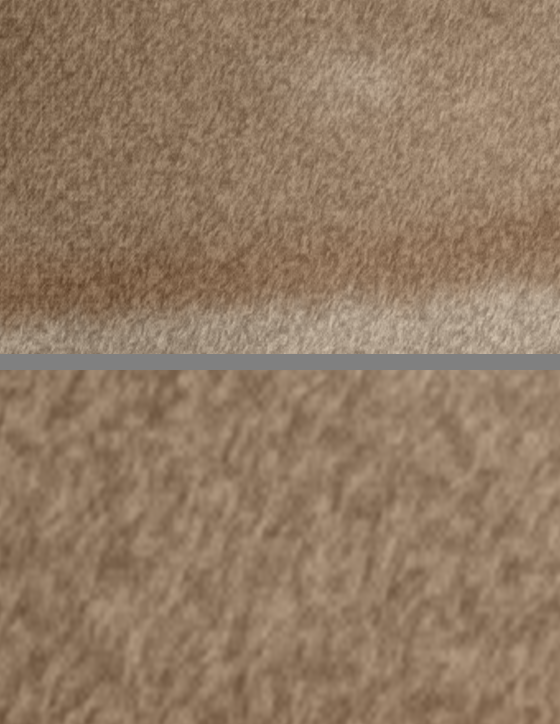
Top, the full canvas; bottom, a detail of the centre.
Write a WebGL 1 fragment shader that draws this texture.

```glsl
precision highp float;
// Brushed tan velvet: a short leaning pile over a faint woven grid.
// Broad soft shading sets the brown folds and the pale, greyish sheen,
// then stretched value noise adds the fine fibres.
uniform vec2 u_resolution;

float hash(vec2 p) {
  vec3 q = fract(vec3(p.xyx) * 0.1031);
  q += dot(q, q.yzx + 33.33);
  return fract((q.x + q.y) * q.z);
}

float noise(vec2 p) {
  vec2 i = floor(p), f = fract(p);
  f = f * f * (3.0 - 2.0 * f);
  return mix(mix(hash(i), hash(i + vec2(1.0, 0.0)), f.x),
             mix(hash(i + vec2(0.0, 1.0)), hash(i + vec2(1.0)), f.x), f.y);
}

float fbm(vec2 p) {
  float sum = 0.0, amp = 0.5;
  for (int i = 0; i < 4; i++) {
    sum += amp * noise(p);
    p = p * 2.03 + 17.3;
    amp *= 0.5;
  }
  return sum / 0.9375;
}

// Soft elliptical spot, 1 at its centre
float spot(vec2 uv, vec2 centre, vec2 radius) {
  vec2 d = (uv - centre) / radius;
  return exp(-dot(d, d));
}

// Fibre relief around zero; the domain is sheared so strokes lean right
float pile(vec2 p) {
  vec2 warp = vec2(noise(p * 24.0), noise(p * 24.0 + 71.0)) - 0.5;
  vec2 q = p + 0.012 * warp;
  q.x -= 0.35 * q.y;
  float strokes = noise(q * vec2(125.0, 68.0)) - 0.5;
  float tufts = noise(q * vec2(74.0, 48.0) + 40.0) - 0.5;
  float fine = noise(p * vec2(215.0, 170.0) + 90.0) - 0.5;
  return 0.15 * strokes + 0.07 * tufts + 0.08 * fine;
}

// Knit-like rows and columns around zero
float weave(vec2 p) {
  vec2 q = p + 0.004 * (vec2(noise(p * 30.0), noise(p * 30.0 + 9.0)) - 0.5);
  vec2 wave = sin(6.2832 * q * vec2(62.0, 60.0));
  return 0.5 * wave.x + 0.35 * wave.y + 0.3 * wave.x * wave.y;
}

void main() {
  vec2 uv = gl_FragCoord.xy / u_resolution;
  vec2 p = gl_FragCoord.xy / u_resolution.y;
  float cloud = fbm(p * vec2(3.0, 4.0) + 5.0) - 0.5;

  // Pale fold along the bottom, rising to the right, with a ragged edge
  float ragged = 0.07 * (fbm(p * vec2(7.0, 4.0) + 31.0) - 0.5)
               + 0.025 * (noise(p * vec2(45.0, 15.0)) - 0.5);
  float edge = 0.085 + 0.12 * uv.x + ragged;
  float fold = 1.0 - smoothstep(edge - 0.07, edge + 0.04, uv.y);

  // Brown shadow just above the fold
  float rise = (uv.y - 0.19 - 0.16 * uv.x * uv.x - 0.3 * ragged) / 0.11;
  float shadow = exp(-rise * rise) * (1.0 - fold);

  // Brushed patches that catch the light
  float patches = spot(uv, vec2(0.62, 0.77), vec2(0.12, 0.10))
                + 0.5 * spot(uv, vec2(0.47, 0.81), vec2(0.06, 0.05))
                + 0.8 * spot(uv, vec2(1.02, 0.90), vec2(0.07, 0.16))
                + 0.5 * spot(uv, vec2(0.10, 0.33), vec2(0.14, 0.09));
  patches *= 0.6 + 0.8 * noise(p * vec2(11.0, 14.0));

  float tone = 0.070 * smoothstep(0.0, 0.75, uv.x) - 0.040;
  tone += 0.025 * spot(uv, vec2(0.88, 0.70), vec2(0.20, 0.25));
  tone -= 0.030 * spot(uv, vec2(0.0, 0.78), vec2(0.10, 0.30));
  tone += 0.075 * cloud - 0.050 * shadow;
  tone += 0.035 * patches + 0.085 * fold * (0.8 + 0.3 * uv.x);

  // The grid shows most on the left and in the worn patches
  float worn = 0.25 + 0.75 * (1.0 - smoothstep(0.05, 0.45, uv.x));
  worn = clamp(worn + 0.6 * patches - 0.5 * fold, 0.1, 1.0);
  float relief = pile(p) * (1.0 + 0.15 * fold) + 0.020 * worn * weave(p);

  vec3 tan_ = vec3(0.562, 0.468, 0.376);
  vec3 colour = tan_ + tone + relief * vec3(1.0, 1.01, 0.98);
  float grey = fold + 0.45 * patches;
  colour += grey * vec3(-0.006, 0.022, 0.040);
  colour += shadow * vec3(0.012, -0.006, -0.012);
  gl_FragColor = vec4(clamp(colour, 0.0, 1.0), 1.0);
}
```
